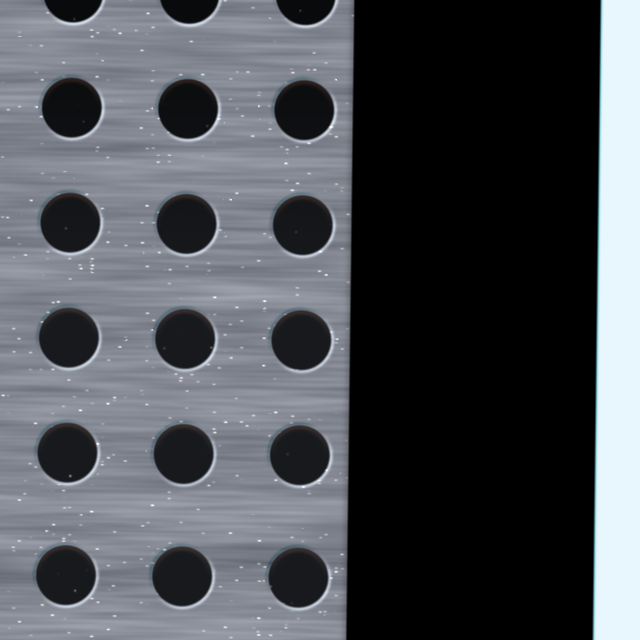
A Shadertoy shader for this texture:

```glsl
// Brushed metal plate with a grid of round holes, beside a black band and a pale lit strip.

const float SOFT = 0.0022;         // edge softness in canvas units
const float HOLE_RADIUS = 0.0465;

float hash(vec2 p) {
    vec3 q = fract(p.xyx * vec3(0.1031, 0.1030, 0.0973));
    q += dot(q, q.yzx + 33.33);
    return fract((q.x + q.y) * q.z);
}

vec2 gradientAt(vec2 cell) {
    float angle = 6.2832 * hash(cell);
    return vec2(cos(angle), sin(angle));
}

float gradientNoise(vec2 p) {
    vec2 i = floor(p), f = fract(p);
    vec2 u = f * f * f * (f * (f * 6.0 - 15.0) + 10.0);
    vec2 e = vec2(0.0, 1.0);
    float a = dot(gradientAt(i), f);
    float b = dot(gradientAt(i + e.yx), f - e.yx);
    float c = dot(gradientAt(i + e.xy), f - e.xy);
    float d = dot(gradientAt(i + e.yy), f - e.yy);
    return mix(mix(a, b, u.x), mix(c, d, u.x), u.y);
}

float cover(float signedDistance, float softness) {
    return 1.0 - smoothstep(-softness, softness, signedDistance);
}

float glow(float x, float width) {
    return exp(-x * x / (width * width));
}

// Offset from the centre of the nearest hole in the slightly skewed grid
vec2 holeOffset(vec2 p) {
    float row = clamp(round((0.832 - p.y) / 0.1797), -1.0, 4.0);
    float column = clamp(round((p.x - 0.112 + 0.0023 * row) / 0.1816), 0.0, 2.0);
    vec2 centre = vec2(0.112, 0.832) + column * vec2(0.1816, -0.0020)
                + row * vec2(-0.0023, -0.1797);
    centre.y -= 0.0117 * step(3.5, row);
    return p - centre;
}

// Fine horizontal scratches, layered from broad to thin
float brushing(vec2 p) {
    float streaks = 0.0, weight = 0.075;
    vec2 scale = vec2(1.6, 24.0);
    for (int i = 0; i < 4; i++) {
        streaks += weight * gradientNoise(p * scale + 17.3 * float(i));
        scale *= vec2(1.8, 1.9);
        weight *= 0.95;
    }
    return streaks;
}

// Sparse bright flecks, one possible per grid cell
float flecks(vec2 p, vec2 cells, float density) {
    vec2 q = p * cells, id = floor(q);
    vec2 jitter = 0.35 + 0.3 * vec2(hash(id + 7.1), hash(id + 19.7));
    float present = step(1.0 - density, hash(id + 41.0));
    return present * hash(id + 3.0) * glow(length(fract(q) - jitter), 0.3);
}

vec3 metalColor(vec2 p, float rimDistance) {
    vec2 tilted = p + vec2(0.0, 0.012 * p.x);
    float bands = -0.018 * cos(6.2832 * (tilted.y - 0.832) / 0.1797);
    vec3 color = vec3(0.515, 0.53, 0.57) + bands + brushing(tilted);
    color += 0.025 * gradientNoise(p * vec2(3.0, 6.0) + 5.0);
    float nearHole = glow(rimDistance - 0.014, 0.014);
    float cluster = smoothstep(-0.1, 0.5, gradientNoise(p * vec2(7.0, 22.0)));
    float density = 0.012 + 0.05 * nearHole + 0.06 * cluster;
    color += vec3(0.48, 0.46, 0.42) * flecks(tilted, vec2(115.0, 190.0), density);
    return color;
}

vec3 holeColor(vec2 p, vec2 direction, float rimDistance) {
    vec3 color = mix(vec3(0.092, 0.1, 0.115), vec3(0.035, 0.038, 0.045),
                     smoothstep(0.5, 1.0, p.y));
    float innerEdge = glow(rimDistance + 0.003, 0.004);
    color += vec3(0.12, 0.075, 0.055) * innerEdge * max(direction.y, 0.0);
    float lower = smoothstep(0.02, -0.04, direction.y * (rimDistance + HOLE_RADIUS));
    return color + 0.5 * lower * flecks(p, vec2(150.0), 0.012);
}

vec3 plate(vec2 p) {
    vec2 offset = holeOffset(p);
    float rimDistance = length(offset) - HOLE_RADIUS;
    vec2 direction = offset / max(length(offset), 0.0001);

    // Lit lower right rim and a cool shaded upper left rim
    float facing = dot(direction, normalize(vec2(0.65, -0.75)));
    vec3 color = metalColor(p, rimDistance);
    float rim = glow(rimDistance - 0.0030, 0.0028);
    color += vec3(0.25, 0.27, 0.28) * rim * smoothstep(-0.15, 0.8, facing);
    color -= vec3(0.14, 0.08, 0.07) * rim * smoothstep(0.1, 0.9, -facing);
    return mix(color, holeColor(p, direction, rimDistance), cover(rimDistance, SOFT));
}

void mainImage(out vec4 fragColor, in vec2 fragCoord) {
    vec2 p = fragCoord / iResolution.xy;
    float plateEdge = p.x - mix(0.5410, 0.5535, p.y);
    float stripEdge = mix(0.9264, 0.9388, p.y) - p.x;

    // Plate darkens slightly just before its cut edge
    vec3 metal = plate(p) * (1.0 - 0.18 * glow(plateEdge, 0.007));
    vec3 color = metal * cover(plateEdge, SOFT);

    // Pale strip with a teal fringe on its left side
    vec3 strip = mix(vec3(0.91, 0.97, 0.992), vec3(0.45, 0.78, 0.84),
                     glow(stripEdge, 0.0028));
    color = mix(color, strip, cover(stripEdge, SOFT));
    fragColor = vec4(clamp(color, 0.0, 1.0), 1.0);
}
```
